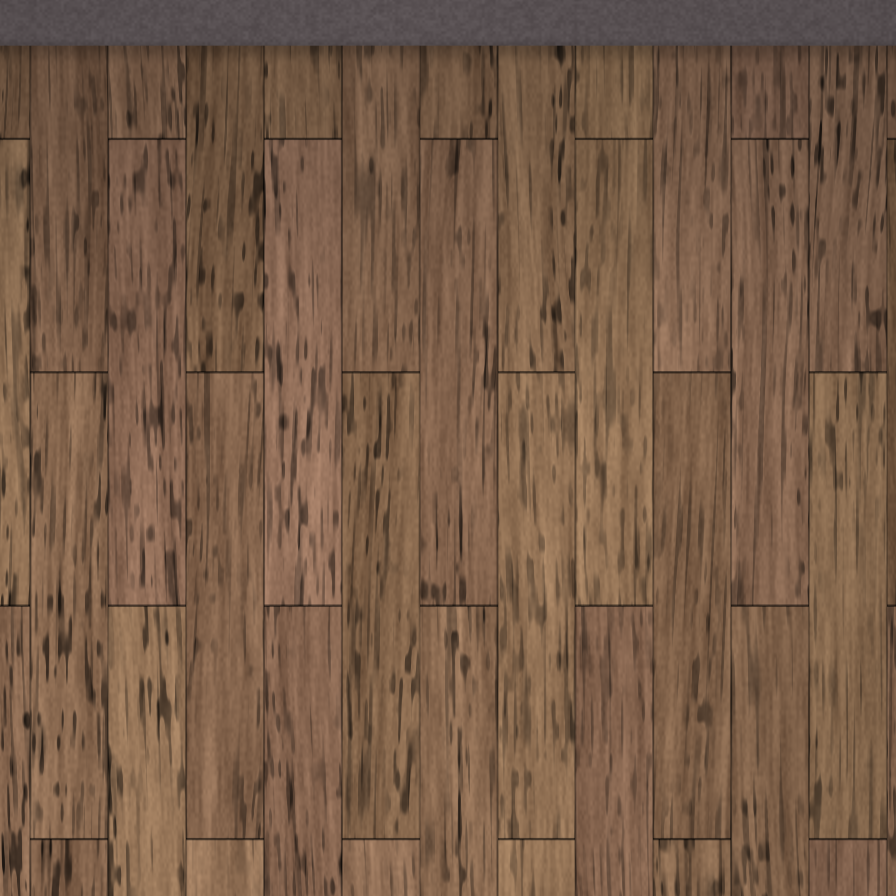
Give the GLSL for this texture, as a three.js fragment shader.

```glsl
// Staggered walnut floor planks running up to a grey strip along the top edge.
varying vec2 vUv;

float hash(vec2 p) {
  vec3 q = fract(vec3(p.xyx) * 0.1031);
  q += dot(q, q.yzx + 33.33);
  return fract((q.x + q.y) * q.z);
}

float noise(vec2 p) {
  vec2 i = floor(p);
  vec2 f = fract(p);
  f = f * f * (3.0 - 2.0 * f);
  return mix(mix(hash(i), hash(i + vec2(1.0, 0.0)), f.x),
             mix(hash(i + vec2(0.0, 1.0)), hash(i + vec2(1.0, 1.0)), f.x), f.y);
}

// Wood colour for one plank, with its own tone, slant and pore density.
vec3 woodGrain(vec2 p, vec2 plank) {
  float tone = hash(plank + 3.7);
  float pores = hash(plank + 19.3);
  vec2 q = p + 7.0 * vec2(hash(plank + 41.0), hash(plank + 67.0));
  q.x += (hash(plank + 83.0) - 0.5) * 0.07 * p.y;
  q.x += 0.010 * noise(q * vec2(10.0, 5.0));

  float broad = noise(q * vec2(48.0, 2.5)) - 0.5;
  float streak = noise(q * vec2(130.0, 6.0)) - 0.5;
  float fine = noise(q * vec2(290.0, 22.0)) - 0.5;
  float speck = noise(q * vec2(420.0, 190.0)) - 0.5;
  float t = 0.60 + 0.32 * (tone - 0.5) + 0.26 * broad + 0.28 * streak
          + 0.26 * fine + 0.16 * speck;
  vec3 wood = mix(vec3(0.32, 0.225, 0.16), vec3(0.645, 0.505, 0.395), t);

  // Short dark pores gathered in loose bands
  float dash = smoothstep(0.60, 0.88, noise(q * vec2(230.0, 38.0) + 11.0));
  float hair = smoothstep(0.68, 0.92, noise(q * vec2(250.0, 12.0) + 29.0));
  float band = smoothstep(0.2, 0.75, noise(q * vec2(34.0, 4.0) + 5.0));
  wood *= 1.0 - dash * band * mix(0.25, 0.60, pores) - 0.28 * hair;

  // Slight red or yellow tint
  float warmth = hash(plank + 101.0) - 0.5;
  return wood * (1.0 + warmth * vec3(0.01, -0.02, 0.07));
}

void main() {
  vec2 p = vUv;

  // Columns, with every second one shifted by half a plank
  float width = 0.0869;
  float len = 0.521;
  float x = (p.x - 0.0339) / width + 1.0;
  float column = floor(x);
  float y = (p.y - 0.324) / len + 0.5 * mod(column, 2.0);
  vec2 plank = vec2(column, floor(y)) + 20.0;
  vec3 color = woodGrain(p, plank);

  // Seams between columns vary in strength; end joints are crisper
  float seam = floor(x + 0.5);
  float sideGap = abs(x - seam) * width;
  float endGap = abs(y - floor(y + 0.5)) * len;
  float seamStrength = mix(0.18, 0.58, hash(vec2(seam, 7.0)));
  seamStrength *= 0.6 + 0.6 * noise(vec2(seam * 9.0, p.y * 14.0));
  color *= 1.0 - seamStrength * (1.0 - smoothstep(0.0003, 0.0019, sideGap));
  color *= 1.0 - 0.55 * (1.0 - smoothstep(0.0005, 0.0021, endGap));

  // Soft light, falling off to the top and the right
  float light = 1.06 - 0.21 * smoothstep(0.45, 1.0, p.y);
  light -= 0.10 * smoothstep(0.65, 1.0, p.x);
  light -= 0.04 * (1.0 - smoothstep(0.0, 0.25, p.x)) * p.y;
  color *= light;

  // Shadow under the strip
  color *= 1.0 - 0.22 * smoothstep(0.925, 0.949, p.y);

  // Finely speckled grey strip
  float speckle = 0.6 * noise(p * 330.0) + 0.4 * noise(p * 160.0 + 50.0) - 0.5;
  vec3 strip = vec3(0.335, 0.305, 0.312) + 0.07 * speckle;
  strip *= 0.90 + 0.10 * smoothstep(0.949, 0.958, p.y);
  strip *= 1.04 - 0.10 * abs(p.x - 0.45);
  color = mix(color, strip, smoothstep(0.9480, 0.9500, p.y));

  gl_FragColor = vec4(color, 1.0);
}
```
